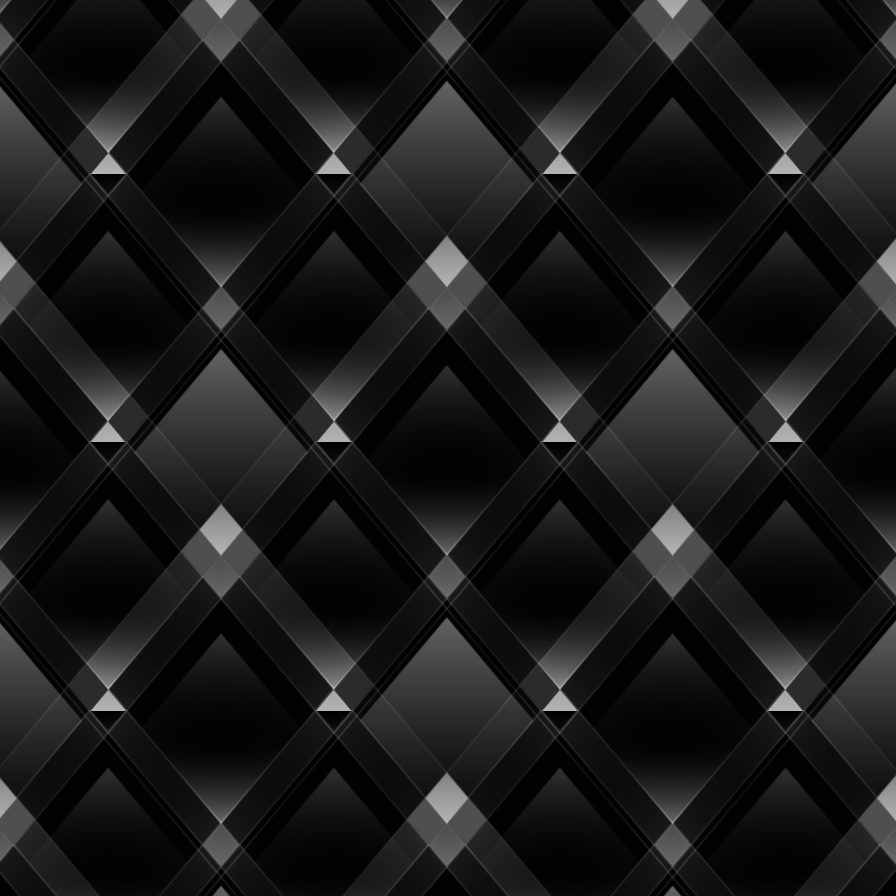
Give the GLSL for this pattern, as a three.js fragment shader.

```glsl
// Dark diagonal plaid: glossy black diamonds, translucent bands and hairlines.
varying vec2 vUv;

const vec2 PERIOD = vec2(0.504, 0.599);   // repeat size across and down
const vec2 ORIGIN = vec2(0.4987, 0.656);  // centre of a main crossing
const float SOFT = 0.0035;                // edge softness, in repeats
const float STRIP_HALF = 0.039;           // half width of the narrow strips
const float WIDE_START = -0.135;          // outer edge of the wide band
const float CELL_START = 0.106;           // top inset of the dark diamonds
const float LIT_START = 0.076;            // top inset of the light diamonds
const float HAIR_HALF = 0.0012;           // half width of the hairlines
const float TWIN_OFFSET = 0.060;          // second hairline beside minor strips
const vec3 TINT = vec3(0.995, 1.0, 0.995);

float band(float x, float lo, float hi) {
  return smoothstep(lo - SOFT, lo + SOFT, x)
       * (1.0 - smoothstep(hi - SOFT, hi + SOFT, x));
}

float hairline(float x, float at) {
  return 1.0 - smoothstep(HAIR_HALF, HAIR_HALF + SOFT, abs(x - at));
}

// Signed distance to the nearest strip centre, two strips per repeat.
float fromStrip(float x) {
  return 0.5 * (fract(2.0 * x + 0.5) - 0.5);
}

float strip(float x) {
  return band(fromStrip(x), -STRIP_HALF, STRIP_HALF);
}

float wideBand(float x) {
  return band(fract(x + 0.5) - 0.5, WIDE_START, -STRIP_HALF);
}

// 1 around the strips at whole repeats, 0 around those at half repeats.
float isMajor(float x) {
  return step(abs(fract(x + 0.5) - 0.5), 0.25);
}

// Light of one diagonal's strips and hairlines; brighter near crossings.
float diagonalLight(float across, float along) {
  float nearCross = abs(2.0 * fract(2.0 * along) - 1.0);
  nearCross *= nearCross;
  float upper = step(0.5, fract(along));
  float n = fromStrip(across);
  float light = strip(across) * (0.04 + 0.07 * nearCross);
  light += wideBand(across) * mix(0.085 + 0.08 * nearCross, 0.025, upper);
  float hairs = hairline(abs(n), STRIP_HALF + 0.002);
  hairs += 0.7 * hairline(n, TWIN_OFFSET) * (1.0 - isMajor(across));
  hairs += 0.6 * hairline(fract(across + 0.5) - 0.5, WIDE_START);
  return light + hairs * (0.07 + 0.09 * nearCross);
}

// Diamond fill with a vertical sheen; x and y of d are the two diagonals.
float diamondLight(vec2 d) {
  vec2 local = 0.5 * fract(2.0 * d);
  float lit = step(0.5, fract(d.x)) * step(0.5, fract(d.y));
  float start = mix(CELL_START, LIT_START, lit);
  float end = 0.5 - STRIP_HALF;
  float mask = band(local.x, start, end) * band(local.y, start, end);
  vec2 f = clamp((local - start) / (end - start), 0.0, 1.0);
  float h = 0.5 * (f.x + f.y);
  float top = max(0.0, 0.55 - h) / 0.55;
  float bottom = max(0.0, h - 0.55) / 0.45;
  float side = 0.02 * (f.x - f.y) * (f.x - f.y);
  float dark = 0.19 * top * top + 0.42 * bottom * bottom + side;
  float light = 0.38 * pow(1.0 - h, 1.3);
  return mask * mix(dark, light, lit);
}

void main() {
  vec2 p = (vUv - ORIGIN) / PERIOD;
  vec2 d = vec2(p.x - p.y, -p.x - p.y);

  float tone = 0.008 + diamondLight(d);
  tone += diagonalLight(d.x, d.y) + diagonalLight(d.y, d.x);

  // Crossings: narrow on narrow, wide on narrow, wide on wide.
  vec2 narrow = vec2(strip(d.x), strip(d.y));
  vec2 wide = vec2(wideBand(d.x), wideBand(d.y));
  float fall = fract(-2.0 * p.y + 0.5) - 0.5;
  float hairs = max(hairline(abs(fromStrip(d.x)), STRIP_HALF),
                    hairline(abs(fromStrip(d.y)), STRIP_HALF));
  tone = mix(tone, 0.35 + 0.7 * fall + 0.08 * hairs, narrow.x * narrow.y);
  float sideX = mix(0.17, 0.31, isMajor(d.y));
  float sideY = mix(0.17, 0.31, isMajor(d.x));
  tone = mix(tone, sideX, wide.x * narrow.y);
  tone = mix(tone, sideY, wide.y * narrow.x);
  tone = mix(tone, 0.80 + 1.1 * fall, wide.x * wide.y);

  gl_FragColor = vec4(TINT * clamp(tone, 0.0, 1.0), 1.0);
}
```
